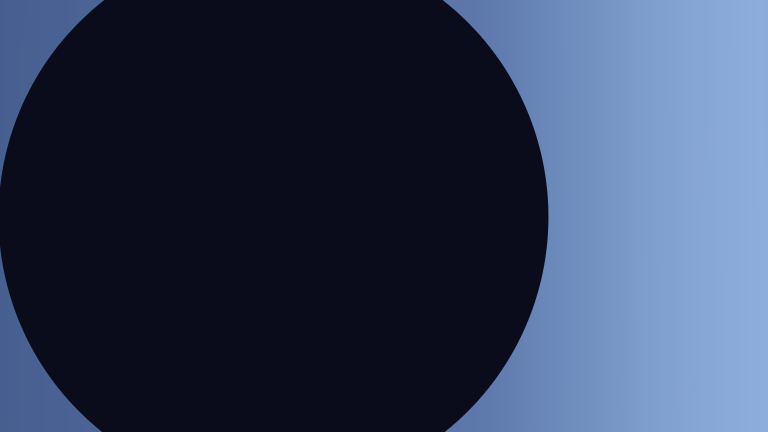
Give the GLSL for this background, as a WebGL 1 fragment shader.

```glsl
precision highp float;
// A large dark disc in front of a soft blue horizontal gradient with faint streaks.

uniform vec2 u_resolution;

float hash(float n) {
    return fract(sin(n * 127.1) * 43758.5453);
}

float noise(float x) {
    float cell = floor(x);
    return mix(hash(cell), hash(cell + 1.0), smoothstep(0.0, 1.0, x - cell));
}

// Blue backdrop, brightening from left to right
vec3 backdrop(float x) {
    vec3 color = mix(vec3(0.28, 0.375, 0.565), vec3(0.365, 0.47, 0.67), clamp(x / 0.63, 0.0, 1.0));
    color = mix(color, vec3(0.42, 0.54, 0.73), smoothstep(0.61, 0.74, x));
    color = mix(color, vec3(0.49, 0.615, 0.80), smoothstep(0.70, 0.87, x));
    return mix(color, vec3(0.55, 0.675, 0.86), smoothstep(0.80, 1.0, x));
}

void main() {
    vec2 uv = gl_FragCoord.xy / u_resolution;
    vec2 p = gl_FragCoord.xy / u_resolution.y;

    // Near-vertical streaks
    float streak = noise((uv.x + 0.012 * uv.y) * 60.0) - 0.5;
    vec3 color = backdrop(uv.x) + 0.006 * streak;

    // Disc with an edge about one pixel wide
    float edge = length(p - vec2(0.633, 0.498)) - 0.6365;
    float disc = clamp(0.5 - edge * u_resolution.y, 0.0, 1.0);
    color = mix(color, vec3(0.038, 0.042, 0.106), disc);

    gl_FragColor = vec4(color, 1.0);
}
```
